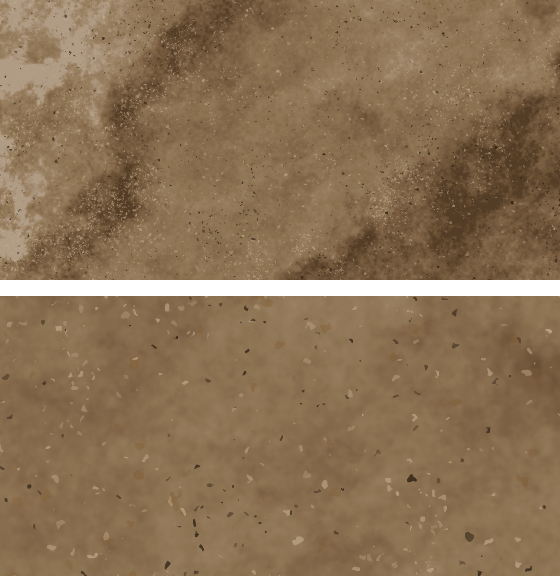
Top: the whole. Bottom: its middle third, enlarged.
A Shadertoy shader for this texture:

```glsl
// Weathered brown travertine: dark diagonal veins, pale mineral grains and small pits.

const vec3 STONE[6] = vec3[6](
    vec3(0.33, 0.24, 0.15), vec3(0.42, 0.32, 0.21), vec3(0.49, 0.38, 0.27),
    vec3(0.55, 0.45, 0.32), vec3(0.60, 0.50, 0.38), vec3(0.69, 0.61, 0.52));
const vec3 GRAIN_COLOR = vec3(0.76, 0.67, 0.55);
const vec3 PIT_COLOR = vec3(0.15, 0.10, 0.06);
const vec3 OCHRE_COLOR = vec3(0.50, 0.35, 0.18);

float hash(vec2 p) {
    vec3 q = fract(p.xyx * 0.1031);
    q += dot(q, q.yzx + 33.33);
    return fract((q.x + q.y) * q.z);
}

float noise(vec2 p) {
    vec2 cell = floor(p), f = fract(p);
    f = f * f * (3.0 - 2.0 * f);
    float low = mix(hash(cell), hash(cell + vec2(1, 0)), f.x);
    float high = mix(hash(cell + vec2(0, 1)), hash(cell + vec2(1, 1)), f.x);
    return mix(low, high, f.y);
}

// Layered noise, centred on zero
float clouds(vec2 p, int octaves) {
    float sum = 0.0, amplitude = 0.5;
    for (int i = 0; i < octaves; i++) {
        sum += amplitude * (noise(p) - 0.5);
        p = mat2(1.6, 1.2, -1.2, 1.6) * p + 17.3;
        amplitude *= 0.6;
    }
    return sum;
}

float segment(vec2 p, vec2 a, vec2 b) {
    vec2 ab = b - a;
    return length(p - a - ab * clamp(dot(p - a, ab) / dot(ab, ab), 0.0, 1.0));
}

float glow(float dist, float width) {
    return exp(-dist * dist / (width * width));
}

// Cellular scatter of round specks; density is the share of filled cells
float specks(vec2 p, float scale, float density, float seed) {
    vec2 g = p * scale, cell = floor(g);
    float blur = 0.6 * scale / iResolution.y, cover = 0.0;
    for (int y = -1; y <= 1; y++)
    for (int x = -1; x <= 1; x++) {
        vec2 id = cell + vec2(x, y) + seed;
        vec2 center = id - seed + vec2(hash(id + 3.1), hash(id + 8.7));
        float radius = mix(0.12, 0.45, hash(id + 5.3));
        float disc = 1.0 - smoothstep(-blur, blur, length(g - center) - radius);
        cover = max(cover, disc * step(hash(id), density) * mix(0.4, 1.0, hash(id + 11.9)));
    }
    return cover;
}

vec3 stoneColor(float tone) {
    tone = clamp(tone, 0.0, 4.999);
    int i = int(tone);
    return mix(STONE[i], STONE[i + 1], fract(tone));
}

void mainImage(out vec4 fragColor, in vec2 fragCoord) {
    vec2 p = fragCoord / iResolution.y;
    p.x += 1.0 - 0.5 * iResolution.x / iResolution.y;

    // Ragged coordinates and clouds drawn out along the diagonal
    vec2 warp = vec2(clouds(p * 6.0 + 40.0, 7), clouds(p * 6.0 + 90.0, 7));
    vec2 q = p + 0.24 * warp;
    vec2 along = vec2(dot(q, vec2(0.77, 0.64)), dot(q, vec2(-0.64, 0.77)));
    float broad = clouds(along * vec2(3.0, 5.5) + 20.0, 6);
    float mottle = clouds(p * 16.0 + 60.0, 5);
    float fine = clouds(p * 85.0, 2);

    // Left vein, right slope and pale left side
    float path = min(segment(q, vec2(0.20, 0.08), vec2(0.42, 0.28)),
                 min(segment(q, vec2(0.42, 0.28), vec2(0.50, 0.66)),
                     segment(q, vec2(0.50, 0.66), vec2(0.86, 1.02))));
    float vein = glow(path, 0.10);
    float slope = dot(q - vec2(1.02, 0.0), vec2(0.62, -0.785));
    float shade = smoothstep(-0.06, 0.07, slope) * (1.0 - 0.3 * smoothstep(0.15, 0.4, slope));
    float corner = glow(length(q - vec2(1.92, 0.98)), 0.09);
    float blotch = glow(length(q - vec2(1.31, 0.61)), 0.05);
    float pale = 1.0 - smoothstep(0.08, 0.56, p.x + 0.5 * warp.x);
    float chalk = smoothstep(-0.02, 0.26, clouds(p * 8.0 + 130.0, 7));

    float rough = clamp(vein + 0.8 * shade + 0.7 * pale, 0.0, 1.0);
    float tone = 3.2 + 3.4 * broad + mix(1.3, 3.2, rough) * mottle;
    tone += mix(1.3, 2.7, rough) * fine;
    tone += pale * (0.25 + 2.2 * chalk) + 0.9 * shade * chalk;
    tone -= 2.5 * vein + 2.3 * shade + 1.8 * corner + 1.2 * blotch;

    // Thin pale threads across the dark slope
    float thread = glow(clouds(along * vec2(3.0, 4.0) + 70.0, 4), 0.012);
    tone += 0.7 * thread * shade;
    vec3 color = stoneColor(tone);

    // Ochre stains, clustered pale grains, then pits
    float cluster = smoothstep(-0.06, 0.2, clouds(p * 8.0 + 200.0, 5));
    float edge = glow(slope + 0.04, 0.14);
    float density = 0.025 + cluster * (0.40 * glow(path, 0.17) + 0.55 * edge + 0.25 * pale);
    vec2 ragged = p + 0.007 * vec2(noise(p * 170.0), noise(p * 170.0 + 50.0));
    float grains = max(specks(ragged, 88.0, 0.45 * density, 10.0),
                       0.9 * specks(ragged, 140.0, density, 70.0));
    float pitZone = smoothstep(0.06, 0.24, clouds(along * vec2(4.0, 7.0) + 300.0, 5));
    float pits = max(specks(ragged, 80.0, 0.003 + 0.03 * pitZone, 150.0),
                     specks(ragged, 140.0, 0.012 + 0.08 * pitZone, 220.0));
    color = mix(color, OCHRE_COLOR, 0.4 * specks(ragged, 75.0, 0.04, 310.0));
    color = mix(color, GRAIN_COLOR, 0.75 * grains);
    color = mix(color, PIT_COLOR, 0.75 * pits);

    fragColor = vec4(color, 1.0);
}
```
